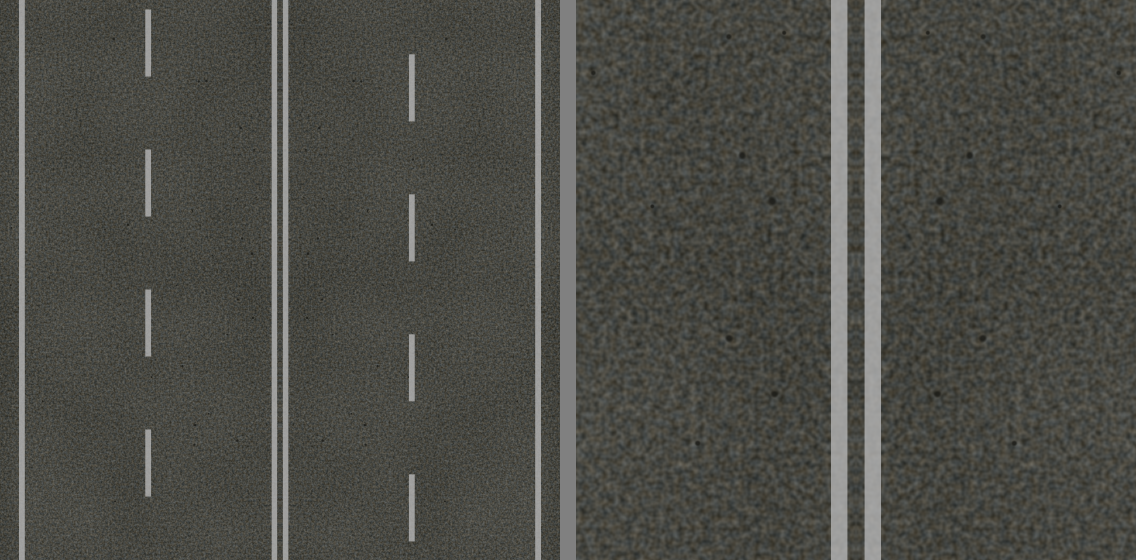
Left: the whole. Right: its middle third, enlarged.
A WebGL 2 fragment shader for this texture:

```glsl
#version 300 es
precision highp float;
// Four-lane asphalt road with edge lines, a double centre line and staggered dashes.

#define EDGE_X 0.4609        // edge line offset from the road centre
#define CENTRE_X 0.0100      // offset of each centre line
#define LANE_X 0.2354        // dash offset from the road centre
#define EDGE_WIDTH 0.0104
#define CENTRE_WIDTH 0.0098
#define DASH_SIZE vec2(0.0104, 0.1198)
#define DASHES 4.0           // dashes down each lane divider
#define DASH_PHASE vec2(0.1732, 0.0931) // left and right dash centres
#define GRAIN 0.115          // contrast of the stone grain
#define PATCHES 0.028        // contrast of the broad stains
#define WEAR 0.22            // grain showing through the paint

uniform vec2 u_resolution;
out vec4 outColor;

const vec3 ASPHALT = vec3(0.274, 0.274, 0.250);
const vec3 PIT = vec3(0.10, 0.10, 0.085);
const vec3 PAINT = vec3(0.625, 0.625, 0.620);

// Integer hash giving two values in 0..1
vec2 hash2(vec2 cell, float seed) {
    uvec3 q = uvec3(ivec3(cell, seed)) * uvec3(1597334673u, 3812015801u, 2798796415u);
    uint n = (q.x ^ q.y ^ q.z) * 1597334673u;
    n = (n ^ (n >> 15)) * 2246822519u;
    n ^= n >> 13;
    return vec2(n & 65535u, n >> 16) / 65535.0;
}

float cornerSlope(vec2 cell, vec2 corner, vec2 f, float freq, float seed) {
    float angle = 6.28319 * hash2(mod(cell + corner, freq), seed).x;
    return dot(vec2(cos(angle), sin(angle)), f - corner);
}

// Gradient noise that tiles over the unit square
float gradientNoise(vec2 p, float freq, float seed) {
    p *= freq;
    vec2 cell = floor(p), f = fract(p);
    vec2 w = f * f * f * (f * (f * 6.0 - 15.0) + 10.0);
    vec2 k = vec2(0.0, 1.0);
    return mix(
        mix(cornerSlope(cell, k.xx, f, freq, seed), cornerSlope(cell, k.yx, f, freq, seed), w.x),
        mix(cornerSlope(cell, k.xy, f, freq, seed), cornerSlope(cell, k.yy, f, freq, seed), w.x), w.y);
}

// Antialiased coverage of a band of the given width
float band(float offset, float width, float pixel) {
    return clamp((0.5 * width - abs(offset)) / pixel + 0.5, 0.0, 1.0);
}

// Sparse dark holes, at most one per cell
float pits(vec2 p, float freq) {
    vec2 cell = floor(p * freq);
    vec2 centre = 0.2 + 0.6 * hash2(cell, 11.0);
    vec2 kind = hash2(cell, 12.0);
    float radius = mix(0.04, 0.09, kind.y);
    float d = length(fract(p * freq) - centre);
    return step(0.94, kind.x) * (1.0 - smoothstep(0.4 * radius, 1.4 * radius, d));
}

void main() {
    vec2 uv = gl_FragCoord.xy / u_resolution;
    vec2 pixel = 1.0 / u_resolution;
    float x = uv.x - 0.5;
    float side = abs(x);
    vec2 ground = vec2(side, uv.y); // surface mirrors about the centre line

    // Stone grain, broad stains and faint colour flecks
    float grain = 0.55 * gradientNoise(ground, 150.0, 1.0)
                + 0.85 * gradientNoise(ground, 263.0, 2.0)
                + 0.70 * gradientNoise(ground, 397.0, 3.0);
    float stain = gradientNoise(ground, 5.0, 4.0) + 0.6 * gradientNoise(ground, 13.0, 5.0);
    float fleck = gradientNoise(ground, 211.0, 6.0);
    float shade = 0.012 * smoothstep(0.02, 0.25, side) - 0.022 * smoothstep(0.45, 0.5, side);
    vec3 color = ASPHALT + GRAIN * grain + PATCHES * stain + shade;
    color += 0.035 * fleck * vec3(1.0, 0.1, -1.0);
    color = mix(color, PIT, 0.8 * pits(ground, 36.0));

    // Solid lines
    float paint = max(band(side - EDGE_X + 0.5 * (EDGE_X - EDGE_X), EDGE_WIDTH, pixel.x),
                      band(side - CENTRE_X, CENTRE_WIDTH, pixel.x));

    // Dashes, staggered between the two directions
    float phase = x < 0.0 ? DASH_PHASE.x : DASH_PHASE.y;
    float dashY = (fract((uv.y - phase) * DASHES + 0.5) - 0.5) / DASHES;
    paint = max(paint, band(side - LANE_X, DASH_SIZE.x, pixel.x) * band(dashY, DASH_SIZE.y, pixel.y));

    // Paint with the grain showing through
    vec3 paintColor = PAINT + WEAR * (color - ASPHALT);
    outColor = vec4(mix(color, paintColor, paint), 1.0);
}
```
